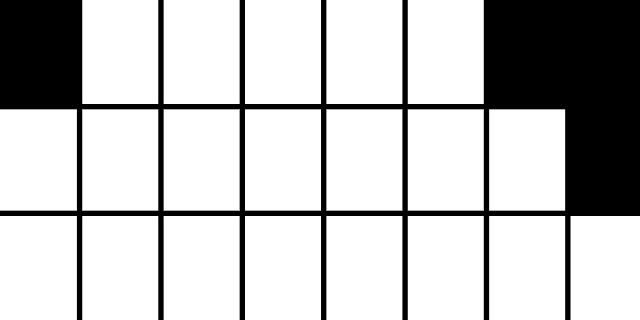
This pattern is drawn by a WebGL 1 fragment shader. Its source:

```glsl
precision highp float;

uniform vec2 u_resolution;

#define PITCH vec2(0.2543, 0.33333)
#define FIRST_LINE vec2(0.2487, 0.33333)
#define LAST_LINE vec2(6.0, 1.0)
#define LINE_WIDTH 0.0167
#define LEFT_STEP 1.5
#define RIGHT_STEP 7.5
#define PAPER vec3(1.0)
#define INK vec3(0.0)

// Distance to the nearest grid line on each axis; the border stays open.
vec2 lineDistance(vec2 p) {
  vec2 q = (p - FIRST_LINE) / PITCH;
  vec2 nearest = clamp(floor(q + 0.5), vec2(0.0), LAST_LINE);
  return abs(q - nearest) * PITCH;
}

// Filled cells form a staircase in each upper corner.
float filledCell(vec2 p) {
  vec2 cell = floor((p - FIRST_LINE) / PITCH) + 1.0;
  float left = step(LEFT_STEP, cell.y - cell.x);
  float right = step(RIGHT_STEP, cell.y + cell.x);
  return max(left, right);
}

void main() {
  // Canvas height is one unit.
  vec2 p = gl_FragCoord.xy / u_resolution.y;
  float pixel = 1.0 / u_resolution.y;

  // Line edges are smoothed over one pixel and cover the cell edges.
  vec2 d = lineDistance(p);
  float gap = min(d.x, d.y) - 0.5 * LINE_WIDTH;
  float line = clamp(0.5 - gap / pixel, 0.0, 1.0);

  float ink = max(line, filledCell(p));
  gl_FragColor = vec4(mix(PAPER, INK, ink), 1.0);
}
```
